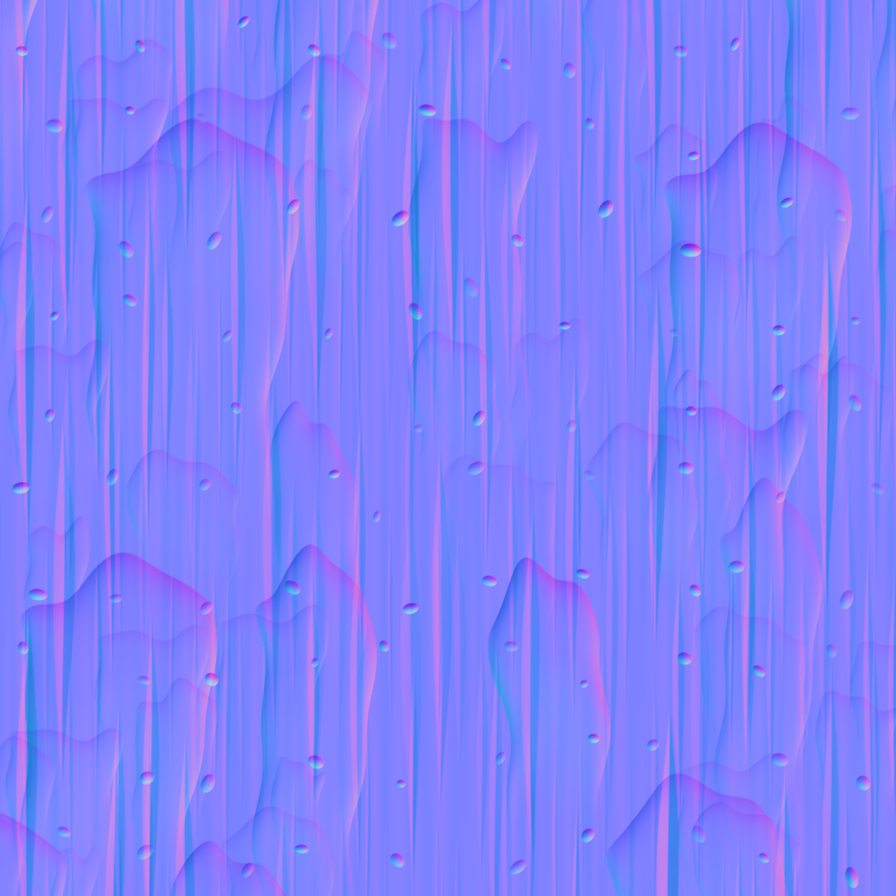
Write a Shadertoy shader that draws this texture map.

```glsl
// Tangent-space normal map of a wet wall: draped drips, vertical grooves and small droplets.

const float TAU = 6.2831853;

vec4 hash4(vec2 cell, float seed) {
    vec4 q = fract(vec4(cell.xyx, cell.y + seed) * vec4(0.1031, 0.1030, 0.0973, 0.1099) + seed * 0.137);
    q += dot(q, q.wzxy + 33.33);
    return fract((q.xxyz + q.yzzw) * q.zywx);
}

// Exponential rise: sharp crease at the border, soft towards the inside.
float swell(float inside, float softness) {
    return 1.0 - exp(-max(inside, 0.0) / softness);
}

// One hanging sheet with a scalloped top, swaying sides and a fading foot.
float sheet(vec2 p, vec4 rnd, float size) {
    float phase = rnd.z * TAU;
    float halfWidth = size * mix(0.18, 0.5, rnd.x);
    float len = size * mix(0.9, 1.8, rnd.y);
    float sway = size * (0.035 * sin(p.y * 4.5 / size + phase) + 0.015 * sin(p.y * 11.0 / size + phase * 3.0));
    float x = p.x + sway;
    float u = x / halfWidth;
    float top = size * (0.09 * sin(u * 2.6 + phase) + 0.04 * sin(u * 6.0 + phase * 2.0) - 0.15 * u * u * u * u);
    float depth = max(top - p.y, 0.0);
    float side = halfWidth * (1.0 - 0.25 * depth / len) - abs(x);
    float foot = 1.0 - smoothstep(0.3, 1.0, depth / len);
    return swell(depth, size * 0.075) * swell(side, size * 0.032) * foot;
}

// Scattered sheets; each one reaches down into the rows below its own cell.
float sheetLayer(vec2 p, float size, float density, float seed) {
    vec2 home = floor(p / size);
    float sum = 0.0;
    for (int j = 0; j <= 2; j++) {
        for (int i = -1; i <= 1; i++) {
            vec2 cell = home + vec2(i, j);
            vec4 place = hash4(cell, seed);
            vec2 origin = (cell + vec2(0.1 + 0.8 * place.x, 0.8 * place.y)) * size;
            if (place.z < density) {
                sum += sheet(p - origin, hash4(cell, seed + 5.3), size) * (0.5 + 0.5 * place.w);
            }
        }
    }
    return sum;
}

// V-shaped vertical grooves, pointed at both ends.
float grooveLayer(vec2 p, float columns, float len, float seed) {
    float column = floor(p.x * columns);
    float y = p.y / len + hash4(vec2(column, 3.0), seed).x;
    vec4 rnd = hash4(vec2(column, floor(y)), seed + 2.7);
    float t = fract(y);
    float taper = smoothstep(0.0, 0.55, t) * (1.0 - smoothstep(0.6, 1.0, t));
    float halfWidth = mix(0.08, 0.26, rnd.x) * taper / columns;
    float bend = 0.03 * sin(t * TAU + rnd.w * TAU) / columns;
    float center = (column + mix(0.32, 0.68, rnd.y)) / columns + bend;
    float steepness = mix(0.14, 0.5, rnd.z);
    return -steepness * max(halfWidth - abs(p.x - center), 0.0);
}

// Faint ribbing from layered sines that drift slowly along the wall.
float ribs(vec2 p) {
    float sum = 0.0;
    float freq = 95.0;
    for (int i = 0; i < 4; i++) {
        float k = float(i);
        float strength = 0.5 + 0.5 * sin(p.y * (5.0 + 2.0 * k) + p.x * 23.0 + k * 1.7);
        sum += strength * sin(p.x * freq + 0.5 * sin(p.y * 4.0 + k) + k * 2.1) / freq;
        freq *= 1.63;
    }
    return sum;
}

// One tilted oval dome per cell.
float droplets(vec2 p, float count, float seed) {
    vec2 cell = floor(p * count);
    vec4 rnd = hash4(cell, seed);
    vec4 form = hash4(cell, seed + 4.1);
    vec2 d = p - (cell + 0.2 + 0.6 * rnd.xy) / count;
    float angle = (form.x - 0.5) * 2.6;
    float c = cos(angle);
    float s = sin(angle);
    d = mat2(c, -s, s, c) * d;
    float radius = mix(0.0045, 0.0085, form.y);
    vec2 q = d / (radius * vec2(mix(1.0, 1.5, form.z), 0.85));
    float dome = max(1.0 - dot(q, q), 0.0);
    return step(rnd.z, 0.9) * mix(0.15, 0.5, form.w) * radius * dome;
}

float wallHeight(vec2 p) {
    float h = 0.0075 * sheetLayer(p, 0.25, 0.85, 1.0);
    h += 0.0018 * sheetLayer(p + 0.37, 0.13, 0.6, 8.0);
    h += grooveLayer(p, 21.0, 0.48, 2.0);
    h += 0.7 * grooveLayer(p + 0.013, 37.0, 0.33, 6.0);
    h += 0.055 * ribs(p);
    return h + droplets(p, 10.0, 3.0);
}

// Central differences; green points down the wall.
vec3 wallNormal(vec2 p, float reach) {
    vec2 e = vec2(reach, 0.0);
    float dx = wallHeight(p + e.xy) - wallHeight(p - e.xy);
    float dy = wallHeight(p + e.yx) - wallHeight(p - e.yx);
    return normalize(vec3(-dx, dy, 2.0 * reach));
}

void mainImage(out vec4 fragColor, in vec2 fragCoord) {
    vec2 p = fragCoord / iResolution.y;
    vec3 normal = wallNormal(p, 0.0011);
    fragColor = vec4(0.5 + 0.5 * normal + vec3(0.008, 0.008, 0.0), 1.0);
}
```
